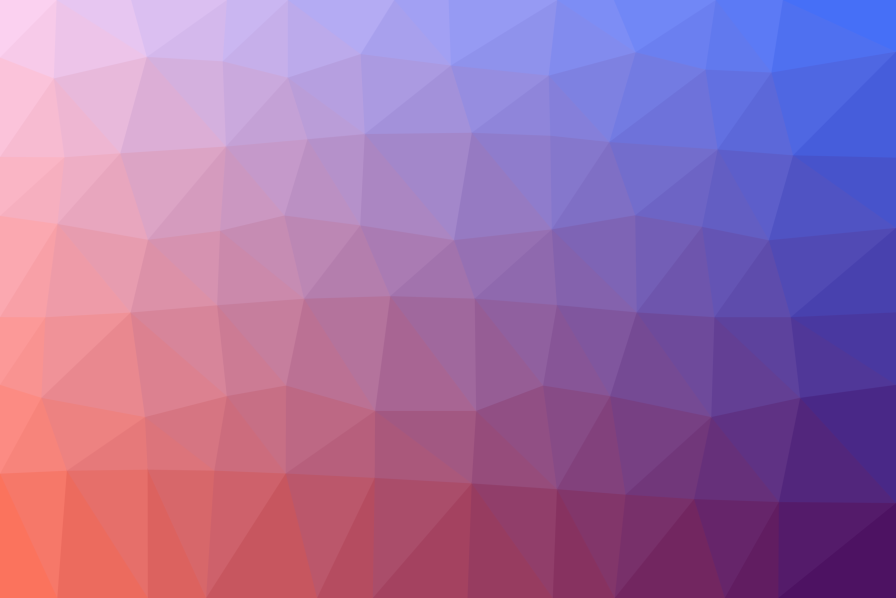
Give the GLSL for this background, as a WebGL 1 fragment shader.

```glsl
precision highp float;
// Low-poly gradient: a grid of vertices displaced by a cosine wave per row,
// each cell split along its shorter diagonal into two flat triangles, and
// each triangle filled with a four-corner gradient taken at its centroid.
uniform vec2 u_resolution;

const vec2 CANVAS = vec2(1.5, 1.0);        // working space, y pointing down
const vec2 CELLS = vec2(11.0, 7.0);
const vec2 SPACING = vec2(0.1364, 0.1395);
const vec2 SHIFT = vec2(-0.384, -0.23);    // grid offset in cells

const vec3 PINK = vec3(1.0, 0.84, 0.96);
const vec3 BLUE = vec3(0.24, 0.43, 0.99);
const vec3 CORAL = vec3(1.0, 0.43, 0.32);
const vec3 PLUM = vec3(0.27, 0.03, 0.35);

// Waves hold mean, amplitude, frequency and crest, in cells.
float wave(vec4 w, float k) {
  return w.x + w.y * cos(w.z * (k - w.w));
}

vec4 sidewaysWave(float row) {
  if (row < 0.5) return vec4(0.06, -0.17, 2.85, 6.0);
  if (row < 1.5) return vec4(0.0, 0.19, 1.12, 7.8);
  if (row < 2.5) return vec4(0.06, 0.20, 2.13, 6.45);
  if (row < 3.5) return vec4(0.0, 0.20, 1.12, 7.6);
  if (row < 4.5) return vec4(0.07, 0.15, 0.45, 6.8);
  if (row < 5.5) return vec4(0.05, 0.18, 1.75, 6.1);
  if (row < 6.5) return vec4(0.06, 0.17, 1.2, 6.7);
  return vec4(0.09, 0.19, 2.55, 6.55);
}

vec4 heightWave(float row) {
  if (row < 1.5) return vec4(0.01, 0.16, 2.2, 6.7);
  if (row < 2.5) return vec4(-0.03, -0.15, 0.6, 5.8);
  if (row < 3.5) return vec4(-0.04, 0.15, 1.6, 6.1);
  if (row < 4.5) return vec4(-0.09, 0.13, 0.7, 9.5);
  if (row < 5.5) return vec4(0.03, 0.20, 1.78, 5.5);
  return vec4(0.06, 0.20, 0.35, 11.0);
}

// Displaced grid vertex; the outer ring is pinned to the canvas border.
vec2 meshVertex(vec2 id) {
  vec2 offset = vec2(wave(sidewaysWave(id.y), id.x),
                     wave(heightWave(id.y), id.x));
  vec2 v = (id + SHIFT + offset) * SPACING;
  if (id.x < 0.5) v.x = 0.0;
  if (id.y < 0.5) v.y = 0.0;
  if (id.x > CELLS.x - 0.5) v.x = CANVAS.x;
  if (id.y > CELLS.y - 0.5) v.y = CANVAS.y;
  return v;
}

float cross2(vec2 a, vec2 b) {
  return a.x * b.y - a.y * b.x;
}

float edgeDistance(vec2 p, vec2 a, vec2 b) {
  return cross2(b - a, p - a) / length(b - a);
}

vec3 gradient(vec2 p) {
  vec2 t = p / CANVAS;
  return mix(mix(PINK, BLUE, t.x), mix(CORAL, PLUM, t.x), t.y);
}

// Flat triangle: premultiplied colour and antialiased coverage.
vec4 facet(vec2 p, vec2 a, vec2 b, vec2 c, float soft) {
  float winding = sign(cross2(b - a, c - a));
  float inside = min(winding * edgeDistance(p, a, b),
                 min(winding * edgeDistance(p, b, c),
                     winding * edgeDistance(p, c, a)));
  return vec4(gradient((a + b + c) / 3.0), 1.0) * smoothstep(-soft, soft, inside);
}

vec4 cellFacets(vec2 p, vec2 id, float soft) {
  vec2 a = meshVertex(id);
  vec2 b = meshVertex(id + vec2(1.0, 0.0));
  vec2 c = meshVertex(id + vec2(0.0, 1.0));
  vec2 d = meshVertex(id + vec2(1.0, 1.0));
  if (distance(a, d) < distance(b, c))
    return facet(p, a, b, d, soft) + facet(p, a, d, c, soft);
  return facet(p, a, b, c, soft) + facet(p, b, d, c, soft);
}

void main() {
  vec2 uv = gl_FragCoord.xy / u_resolution;
  vec2 p = vec2(uv.x, 1.0 - uv.y) * CANVAS;
  float soft = 0.75 / u_resolution.y;
  vec2 home = floor(p / SPACING - SHIFT);

  // Blend the facets of all nearby cells by coverage.
  vec4 sum = vec4(gradient(p), 1.0) * 0.0001;
  for (int y = -1; y <= 1; y++) {
    for (int x = -1; x <= 1; x++) {
      vec2 id = home + vec2(float(x), float(y));
      bool valid = id.x > -0.5 && id.y > -0.5
                && id.x < CELLS.x - 0.5 && id.y < CELLS.y - 0.5;
      if (valid) sum += cellFacets(p, id, soft);
    }
  }
  gl_FragColor = vec4(sum.rgb / sum.a, 1.0);
}
```
